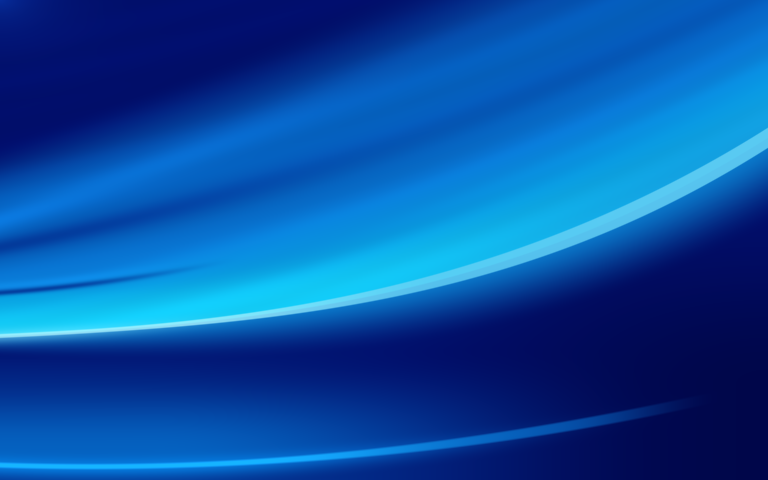
Write a Shadertoy shader that draws this background.

```glsl
const vec3 NAVY = vec3(0.004, 0.055, 0.42);
const vec3 MIDNIGHT = vec3(0.0, 0.025, 0.29);
const vec3 DEEP_BLUE = vec3(0.01, 0.19, 0.57);
const vec3 BLUE = vec3(0.02, 0.38, 0.75);
const vec3 AZURE = vec3(0.04, 0.50, 0.86);
const vec3 SKY = vec3(0.03, 0.62, 0.88);
const vec3 CYAN = vec3(0.07, 0.80, 0.97);
const vec3 PALE = vec3(0.40, 0.82, 0.96);
const vec3 WHITE_CYAN = vec3(0.68, 0.96, 1.0);

// Curve heights as polynomial coefficients in x
const vec4 RIBBON = vec4(0.300, 0.074, 0.077, 0.262);
const vec4 CYAN_TOP = vec4(0.390, 0.120, 0.340, 0.0);
const vec4 FOLD = vec4(0.485, 0.300, 0.250, 0.0);
const vec4 SHEEN = vec4(0.540, 0.500, 0.250, 0.0);
const vec4 SWEEP_TOP = vec4(0.635, 0.450, 0.160, 0.0);
const vec4 LOWER_LINE = vec4(0.031, -0.052, 0.219, 0.0);

const float GRAIN = 0.07;

float curve(vec4 k, float x) {
    return k.x + x * (k.y + x * (k.z + x * k.w));
}

float bell(float d, float width) {
    return exp(-d * d / (width * width));
}

vec2 gradient(vec2 cell) {
    float h = fract(sin(dot(cell, vec2(127.1, 311.7))) * 43758.5);
    return vec2(cos(6.2832 * h), sin(6.2832 * h));
}

float gradientNoise(vec2 p) {
    vec2 i = floor(p), f = fract(p);
    vec2 s = f * f * f * (f * (f * 6.0 - 15.0) + 10.0);
    float a = dot(gradient(i), f);
    float b = dot(gradient(i + vec2(1, 0)), f - vec2(1, 0));
    float c = dot(gradient(i + vec2(0, 1)), f - vec2(0, 1));
    float d = dot(gradient(i + vec2(1, 1)), f - vec2(1, 1));
    return mix(mix(a, b, s.x), mix(c, d, s.x), s.y);
}

// Broad folded sweep above the ribbon
vec3 upperSweep(vec2 p) {
    float top = p.y - curve(SWEEP_TOP, p.x);
    float sheen = p.y - curve(SHEEN, p.x);
    float fold = p.y - curve(FOLD, p.x);
    float edge = curve(CYAN_TOP, p.x);
    float ribbon = curve(RIBBON, p.x);

    float soft = 0.065 + 0.11 * p.x;
    vec3 col = mix(BLUE, NAVY, smoothstep(-soft, soft, top));
    col += vec3(0.02, 0.09, 0.12) * bell(sheen, 0.025 + 0.03 * p.x) * exp(-2.5 * p.x);

    // Blue band between the fold and the cyan edge
    float span = curve(FOLD, p.x) - edge;
    vec3 band = mix(BLUE, AZURE, smoothstep(0.0, span, -fold));
    col = mix(band, col, smoothstep(-0.02, 0.02, fold));
    float foldShade = mix(0.8, 0.22, smoothstep(0.0, 0.6, p.x));
    col = mix(col, DEEP_BLUE, foldShade * bell(fold, 0.018 + 0.03 * p.x));

    // Cyan body, brightest against the ribbon
    vec3 bright = mix(CYAN, vec3(0.07, 0.63, 0.89), smoothstep(0.35, 1.0, p.x));
    float depth = (edge - p.y) / (edge - ribbon);
    vec3 body = mix(SKY, bright, smoothstep(0.0, 0.8, depth));
    float edgeSoft = 0.005 + min(0.2 * p.x, 0.08);
    col = mix(col, body, smoothstep(-edgeSoft, edgeSoft, edge - p.y));

    // Thin dark crease with a lit lip on the left
    float crease = 1.0 - smoothstep(0.05, 0.32, p.x);
    col = mix(col, vec3(0.06, 0.56, 0.93), 0.7 * crease * bell(p.y - edge - 0.013, 0.009));
    col = mix(col, DEEP_BLUE, 0.85 * crease * bell(p.y - edge, 0.006));

    float streak = gradientNoise(vec2(p.x * 1.5, fold * 22.0));
    return col * (1.0 + GRAIN * streak);
}

// Shadow below the ribbon, with a glow in the lower left
vec3 lowerField(vec2 p, float px) {
    float below = curve(RIBBON, p.x) - p.y;
    float line = p.y - curve(LOWER_LINE, p.x);
    float rightFade = smoothstep(0.45, 1.0, p.x) * smoothstep(0.6, 0.2, p.y);
    vec3 col = mix(NAVY, MIDNIGHT, rightFade);

    float glow = smoothstep(0.28, 0.06, p.y) * (1.0 - smoothstep(0.2, 0.88, p.x));
    glow *= mix(0.5, 1.0, smoothstep(-0.045, 0.0, line));
    col = mix(col, BLUE, glow);

    float fade = 1.0 - smoothstep(-0.01, 0.045 + 0.14 * p.x, below);
    col = mix(col, vec3(0.04, 0.50, 0.82), fade);
    col = mix(col, DEEP_BLUE, 0.3 * bell(below - 0.08, 0.06) * (1.0 - p.x));

    // Tapered lower streak
    float halfWidth = 0.004 + 0.006 * smoothstep(0.2, 0.9, p.x);
    float core = 1.0 - smoothstep(halfWidth - px, halfWidth + 2.0 * px, abs(line));
    float strength = 1.0 - smoothstep(0.3, 0.94, p.x);
    col = mix(col, vec3(0.10, 0.65, 0.95), core * strength * 0.85);
    col = mix(col, BLUE, core * 0.55 * smoothstep(0.35, 0.7, p.x) * smoothstep(0.94, 0.72, p.x));
    return col + vec3(0.0, 0.10, 0.12) * bell(line, 0.018) * strength;
}

void mainImage(out vec4 fragColor, in vec2 fragCoord) {
    vec2 p = fragCoord / iResolution.xy;
    float px = 1.0 / iResolution.y;
    float d = p.y - curve(RIBBON, p.x);
    vec3 col = mix(lowerField(p, px), upperSweep(p), smoothstep(-px, px, d));

    // Translucent ribbon widening to the right
    float halfWidth = 0.004 + 0.017 * smoothstep(0.1, 0.95, p.x);
    float ribbon = 1.0 - smoothstep(halfWidth - px, halfWidth + px, abs(d));
    vec3 tint = mix(WHITE_CYAN, PALE, smoothstep(0.2, 0.6, p.x));
    col = mix(col, tint, ribbon * mix(0.75, 0.85, p.x));
    col = mix(col, WHITE_CYAN, 0.35 * bell(d, 0.014) * (1.0 - smoothstep(0.0, 0.4, p.x)));

    // Faint light in the top left corner
    col += vec3(0.02, 0.12, 0.18) * exp(-18.0 * length(p - vec2(0.0, 1.0)));
    fragColor = vec4(clamp(col, 0.0, 1.0), 1.0);
}
```
